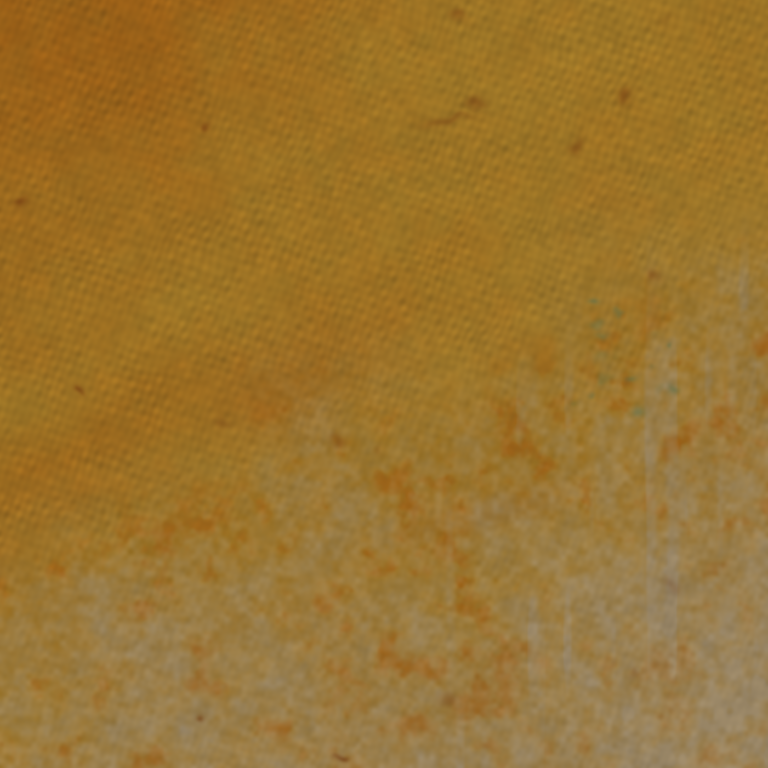
Write a three.js fragment shader that draws this texture.

```glsl
// Worn ochre paint on woven canvas, with rust bands, chalky wear and small stains.
varying vec2 vUv;

const vec3 RUST = vec3(0.595, 0.362, 0.085);
const vec3 OCHRE = vec3(0.615, 0.462, 0.150);
const vec3 CHALK = vec3(0.600, 0.525, 0.400);
const vec3 STAIN = vec3(0.430, 0.210, 0.060);
const vec3 TEAL = vec3(0.350, 0.430, 0.290);
const float TAU = 6.2831853;

float hash(vec2 p) {
  vec3 q = fract(vec3(p.xyx) * 0.1031);
  q += dot(q, q.yzx + 33.33);
  return fract((q.x + q.y) * q.z);
}

float noise(vec2 p) {
  vec2 cell = floor(p);
  vec2 f = fract(p);
  f = f * f * (3.0 - 2.0 * f);
  float low = mix(hash(cell), hash(cell + vec2(1.0, 0.0)), f.x);
  float high = mix(hash(cell + vec2(0.0, 1.0)), hash(cell + 1.0), f.x);
  return mix(low, high, f.y);
}

float fbm(vec2 p) {
  float sum = 0.0;
  float gain = 0.571;
  for (int i = 0; i < 3; i++) {
    sum += gain * noise(p);
    p = mat2(1.6, 1.2, -1.2, 1.6) * p + 17.3;
    gain *= 0.5;
  }
  return sum;
}

float bell(float d, float width) {
  return exp(-d * d / (width * width));
}

float patchMask(vec2 p, vec2 centre, vec2 size) {
  vec2 d = (p - centre) / size;
  return exp(-dot(d, d));
}

// Soft dots scattered about a centre, each slightly stretched.
float scatter(vec2 p, vec2 centre, vec2 spread, float radius, float seed) {
  float mask = 0.0;
  for (int i = 0; i < 18; i++) {
    vec2 id = vec2(float(i) * 3.7 + seed, seed * 1.9);
    vec2 offset = vec2(hash(id), hash(id + 41.0)) - 0.5;
    float size = radius * mix(0.55, 1.3, hash(id + 73.0));
    vec2 stretch = vec2(mix(0.8, 1.5, hash(id + 97.0)), 1.0);
    float strength = mix(0.15, 1.0, hash(id + 59.0));
    mask = max(mask, strength * patchMask(p, centre + offset * spread, size * stretch));
  }
  return mask;
}

// Diagonal lattice of raised thread crossings, uneven in strength.
float weave(vec2 p, float count) {
  vec2 q = p + 0.008 * vec2(noise(p * 22.0), noise(p * 22.0 + 31.0));
  float across = cos(TAU * count * (q.x + 0.35 * q.y));
  float along = cos(TAU * count * (q.y - 0.65 * q.x));
  return (across * along + 0.5 * along) * mix(0.4, 1.5, noise(p * 30.0 + 5.0));
}

// Broad rust: upper left corner plus rising brush bands.
float rustMask(vec2 p, float cloud) {
  float corner = smoothstep(0.38, 0.95, p.y - 0.85 * p.x + 0.40 * cloud);
  float band = bell(p.y - 0.34 - 0.50 * p.x + 0.12 * cloud, 0.085);
  band *= 1.0 - smoothstep(0.30, 0.75, p.x);
  float stroke = patchMask(p, vec2(0.63, 0.33 + 0.25 * (p.x - 0.63)), vec2(0.12, 0.025));
  return 0.70 * corner + 0.42 * band + 0.35 * stroke;
}

// Chalky wear deepens toward the lower edge and right corner.
float wearMask(vec2 p, float cloud) {
  float depth = 0.33 + 0.44 * p.x - p.y + 0.30 * cloud;
  float wear = 0.75 * smoothstep(-0.15, 0.85, depth);
  wear += 0.24 * patchMask(p, vec2(0.20, 0.17), vec2(0.10, 0.14));
  return wear + 0.16 * patchMask(p, vec2(0.97, 0.10), vec2(0.16, 0.18));
}

void main() {
  vec2 p = vUv;
  float cloud = fbm(p * 5.0 + 3.0) - 0.5;
  float mottle = fbm(p * 38.0 + 11.0) - 0.5;
  float blotch = fbm(p * 15.0 + 47.0) - 0.5;
  float grain = noise(p * 82.0) + 0.6 * noise(p * 135.0 + 9.0) - 0.8;
  float worn = wearMask(p, cloud);
  float exposed = smoothstep(0.02, 0.22, worn);

  // Paint layers, with rust caught in the pits of the worn part
  float rust = rustMask(p, cloud) + 0.20 * cloud + 0.25 * blotch + 0.32 * mottle;
  rust += exposed * 0.60 * smoothstep(0.05, 0.30, 0.7 * mottle + 0.6 * blotch);
  vec3 colour = mix(OCHRE, RUST, clamp(rust + 0.08, 0.0, 1.0));
  float chalk = worn + exposed * (0.32 * grain - 0.55 * mottle - 0.45 * blotch);

  // Vertical thread streaks where paint is thin
  float thread = noise(vec2(p.x * 65.0 + 0.6 * cloud, p.y * 6.0));
  float streak = smoothstep(0.60, 0.92, thread) * smoothstep(0.45, 0.75, p.x);
  chalk += 0.32 * streak * exposed;
  colour = mix(colour, CHALK, clamp(chalk, 0.0, 1.0));

  // Cloth relief and fine tone
  float relief = weave(p, 54.0) * mix(0.036, 0.012, exposed);
  colour *= 1.0 + relief + 0.068 * grain + 0.09 * mottle;

  // Stains and cool flecks
  vec2 bent = p + 0.010 * (vec2(noise(p * 60.0), noise(p * 60.0 + 21.0)) - 0.5);
  float stains = scatter(bent, vec2(0.5), vec2(1.0), 0.0080, 5.0);
  stains = max(stains, 0.6 * patchMask(bent, vec2(0.585, 0.845 + 0.2 * (p.x - 0.585)), vec2(0.03, 0.006)));
  colour = mix(colour, STAIN, 0.60 * stains);
  float flecks = scatter(bent, vec2(0.82, 0.54), vec2(0.15, 0.17), 0.006, 23.0);
  colour = mix(colour, TEAL, 0.55 * flecks);
  gl_FragColor = vec4(colour, 1.0);
}
```
